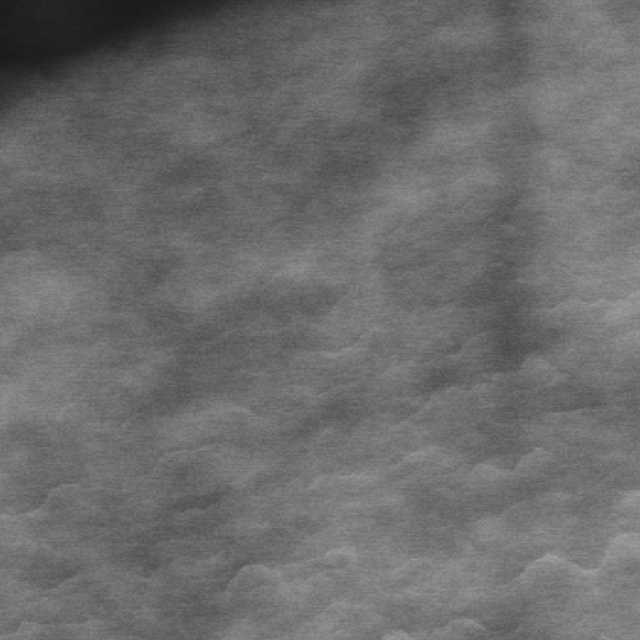
Give the GLSL for this texture, as a Shadertoy shader.

```glsl
// Grey sheet of soft billowing clouds with thin broken crests and a dark corner.
// Layered noise gives the body; cellular noise scallops sawtooth crest lines,
// and fine horizontal grain covers everything.
#define BASE_GREY 0.452
#define CLOUD_CONTRAST 0.23
#define WISP_CONTRAST 0.15
#define CREST_GAIN 0.085
#define CREST_ROWS 14.0
#define CREST_SLOPE 0.24
#define CREST_EDGE 0.07
#define GRAIN_GAIN 0.062
#define BAND_X 0.80
#define CORNER_SHADE 0.33

float hash(vec2 p) {
    vec3 q = fract(p.xyx * vec3(0.1031, 0.1030, 0.0973));
    q += dot(q, q.yzx + 33.33);
    return fract((q.x + q.y) * q.z);
}

float valueNoise(vec2 p) {
    vec2 cell = floor(p), f = fract(p);
    f = f * f * (3.0 - 2.0 * f);
    float low = mix(hash(cell), hash(cell + vec2(1, 0)), f.x);
    float high = mix(hash(cell + vec2(0, 1)), hash(cell + vec2(1, 1)), f.x);
    return mix(low, high, f.y);
}

// Layered noise centred on zero
float layeredNoise(vec2 p) {
    float sum = 0.0, gain = 0.5;
    for (int i = 0; i < 5; i++) {
        sum += gain * (valueNoise(p) - 0.5);
        p = mat2(0.8, 0.6, -0.6, 0.8) * p * 2.03 + 17.3;
        gain *= 0.55;
    }
    return sum;
}

// Distance to the nearest scattered point
float cellular(vec2 p) {
    vec2 cell = floor(p);
    float nearest = 9.0;
    for (int y = -1; y <= 1; y++)
    for (int x = -1; x <= 1; x++) {
        vec2 id = cell + vec2(x, y);
        vec2 site = id + vec2(hash(id), hash(id + 57.0));
        nearest = min(nearest, length(site - p));
    }
    return nearest;
}

// How visible one row of crests is along its length
float crestStrength(float x, float row, float seed) {
    float presence = valueNoise(vec2(x, row * 7.0 + seed));
    float breaks = valueNoise(vec2(x * 3.1 + 5.0, row * 5.0 + seed));
    return smoothstep(0.3, 0.95, 0.65 * presence + 0.5 * breaks);
}

// Broken scalloped crests: sharp above, fading slowly below, dim hollow on top
float crests(vec2 uv, float rows, float seed) {
    float scallop = 0.55 * cellular(uv * vec2(0.85, 0.6) * rows + seed);
    float ripple = 0.3 * layeredNoise(uv * rows * vec2(2.5, 1.5) + seed);
    float drift = 2.0 * layeredNoise(uv * 3.5 + seed);
    float phase = rows * (uv.y - CREST_SLOPE * uv.x) + scallop + ripple + drift;
    float row = floor(phase), above = fract(phase), below = 1.0 - above;
    float x = uv.x * rows * 0.7;
    float edge = CREST_EDGE * rows / CREST_ROWS;
    float rim = 0.75 * exp(-9.0 * below) + 0.55 * exp(-2.5 * below);
    float lit = rim * smoothstep(0.0, edge, below) * crestStrength(x, row, seed);
    float hollow = exp(-4.0 * above) * smoothstep(0.0, edge, above);
    return lit - 0.3 * hollow * crestStrength(x, row - 1.0, seed) - 0.06;
}

void mainImage(out vec4 fragColor, in vec2 fragCoord) {
    vec2 uv = fragCoord / iResolution.xy;

    // Diagonal cloud body, stretched along its rise to the right
    vec2 along = mat2(0.88, -0.47, 0.47, 0.88) * uv;
    float body = layeredNoise(along * vec2(4.5, 7.5) + 4.7);
    float wisps = layeredNoise(uv * vec2(13.0, 19.0) + 31.0);
    float grey = BASE_GREY + CLOUD_CONTRAST * body + WISP_CONTRAST * wisps;

    // Broad light: slightly brighter to the right and at the foot
    grey += 0.03 * (uv.x - 0.5) + 0.025 * (0.5 - uv.y);
    grey += 0.03 * smoothstep(0.8, 1.0, uv.x);

    // Crests strengthen toward the lower right
    float crestFade = mix(0.4, 1.0, smoothstep(0.75, 0.1, uv.y - 0.4 * (uv.x - 0.5)));
    float lines = crests(uv, CREST_ROWS, 3.0) + 0.7 * crests(uv, CREST_ROWS * 1.8, 41.0);
    grey += CREST_GAIN * crestFade * lines;

    // Faint upright shadow band, deepest at the top
    float bandOffset = (uv.x - BAND_X + 0.02 * layeredNoise(uv * 6.0)) / 0.035;
    grey -= mix(0.015, 0.065, smoothstep(0.1, 0.9, uv.y)) * exp(-bandOffset * bandOffset);

    // Dark upper left corner with a ragged edge and a soft skirt
    float corner = uv.y - 0.835 - 0.36 * uv.x + 0.08 * body + 0.06 * wisps;
    grey *= 1.0 - 0.14 * smoothstep(-0.16, 0.0, corner);
    grey *= mix(1.0, CORNER_SHADE, smoothstep(-0.05, 0.06, corner));

    // Fine grain and short horizontal streaks
    float speck = valueNoise(uv * vec2(260.0, 380.0)) - 0.5;
    float streak = valueNoise(uv * vec2(45.0, 340.0) + 9.0) - 0.5;
    grey += GRAIN_GAIN * (speck + 0.6 * streak) * smoothstep(0.0, 0.4, grey);

    fragColor = vec4(vec3(clamp(grey, 0.0, 1.0)), 1.0);
}
```
